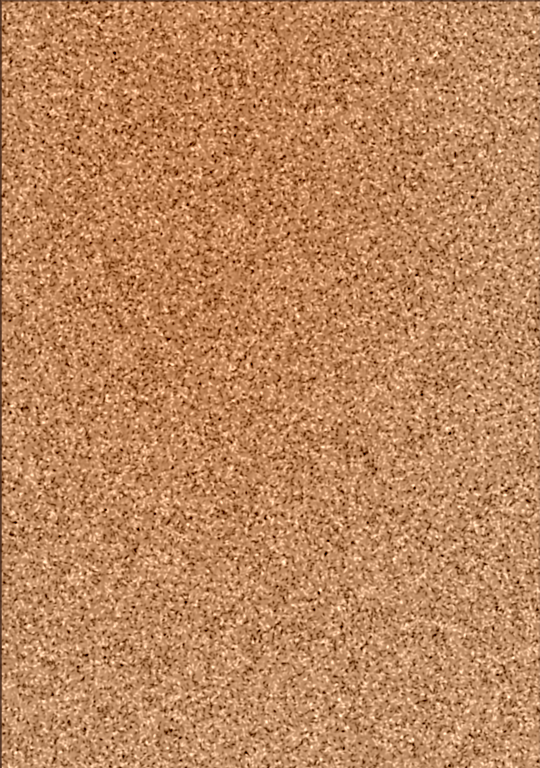
Write a WebGL 2 fragment shader that draws this texture.

```glsl
#version 300 es
precision highp float;
// Fine pressed cork: tiny pale and dark crumbs over a warm brown sheet.
// Stretched, randomly turned grains with crisp centres and faint opposite
// halos are summed into a speckle, laid on a slow gradient with shaded edges.

uniform vec2 u_resolution;
out vec4 outColor;

const vec3 WARM_CORK = vec3(0.738, 0.503, 0.327);
const vec3 PALE_CORK = vec3(0.750, 0.560, 0.405);
const vec3 EDGE_SHADE = vec3(0.26, 0.15, 0.10);
const float GRAINS_PER_HEIGHT = 335.0;
const float CLUMPS_PER_HEIGHT = 75.0;
const float SPECKLE_CONTRAST = 0.123;
const float TAU = 6.28319;

// Integer hash of a cell and layer, giving three values in 0..1.
vec3 hash3(ivec2 cell, int layer) {
    uvec3 v = uvec3(ivec3(cell, layer)) * 1664525u + 1013904223u;
    v.x += v.y * v.z;
    v.y += v.z * v.x;
    v.z += v.x * v.y;
    v ^= v >> 16u;
    v.x += v.y * v.z;
    v.y += v.z * v.x;
    v.z += v.x * v.y;
    return vec3(v >> 8u) / 16777216.0;
}

// Squared distance in a frame turned by angle and stretched along one axis.
float stretchedDistance2(vec2 offset, float angle, float stretch) {
    vec2 axis = vec2(cos(angle), sin(angle));
    float along = dot(offset, axis) / stretch;
    float across = dot(offset, vec2(-axis.y, axis.x)) * stretch;
    return along * along + across * across;
}

// Sum of scattered grains, scaled to zero mean and about unit variance.
float grainField(vec2 p, int layer) {
    ivec2 home = ivec2(floor(p));
    float sum = 0.0;
    for (int y = -2; y <= 2; y++) {
        for (int x = -2; x <= 2; x++) {
            ivec2 cell = home + ivec2(x, y);
            vec3 rnd = hash3(cell, layer);
            vec2 offset = p - vec2(cell) - rnd.xy;
            float angle = TAU * fract(rnd.z * 61.0);
            float d2 = stretchedDistance2(offset, angle, 1.25);
            float profile = exp(-2.2 * d2) - 0.14 * exp(-0.7 * d2);
            // Most grains are near the middle tone, a few stand out
            float tone = 2.0 * rnd.z - 1.0;
            sum += profile * tone * abs(tone) * 2.236;
        }
    }
    return 1.48 * sum;
}

// Slow shift from the warm upper middle to the paler rim and foot.
vec3 sheetColor(vec2 uv) {
    float away = length((uv - vec2(0.36, 0.76)) * vec2(1.0, 0.85));
    return mix(WARM_CORK, PALE_CORK, smoothstep(0.08, 0.72, away));
}

// Soft line of the given width along a side.
float edgeLine(float distanceToSide, float width) {
    return 1.0 - smoothstep(0.3 * width, width, distanceToSide);
}

void main() {
    vec2 p = gl_FragCoord.xy / u_resolution.y;
    vec2 uv = gl_FragCoord.xy / u_resolution;

    // Fine grains with very slight uneven clumping
    float fine = grainField(p * GRAINS_PER_HEIGHT, 1);
    float clumps = grainField(p * CLUMPS_PER_HEIGHT, 2);
    float speckle = fine + 0.10 * clumps;

    // Deepen the dark pits slightly more than the pale crumbs
    speckle -= 0.05 * (speckle * speckle - 1.0);
    vec3 color = sheetColor(uv) + SPECKLE_CONTRAST * speckle;

    // Thin shade at the left and top, barely seen at the right
    float aspect = u_resolution.x / u_resolution.y;
    float shade = 0.85 * edgeLine(p.x, 0.0035);
    shade = max(shade, 0.65 * edgeLine(1.0 - p.y, 0.003));
    shade = max(shade, 0.15 * edgeLine(aspect - p.x, 0.003));
    color = mix(color, EDGE_SHADE, shade);

    outColor = vec4(clamp(color, 0.0, 1.0), 1.0);
}
```
